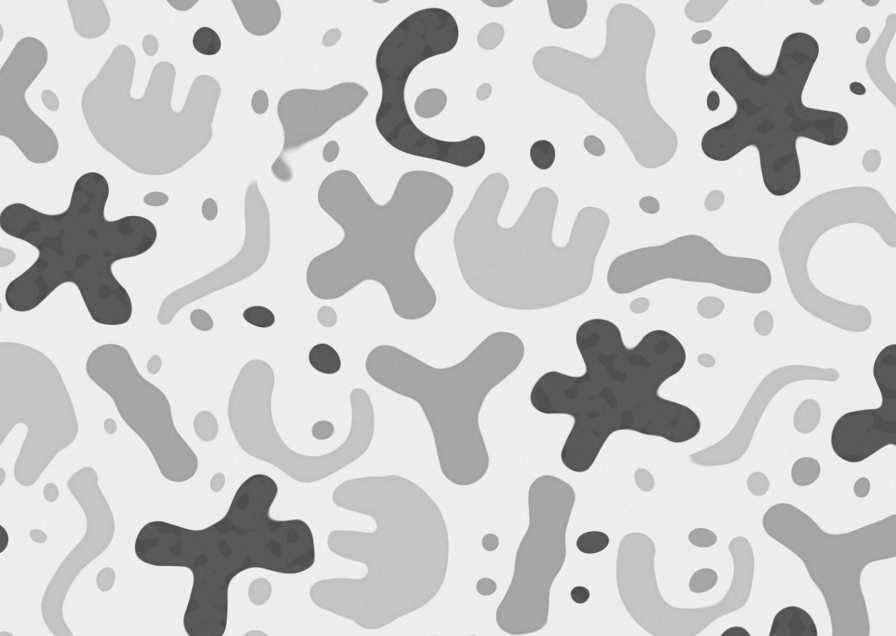
Reproduce this pattern procedurally as a WebGL 1 fragment shader.

```glsl
precision highp float;
// Scattered organic cut-out blobs, arches, squiggles and pebbles in greys.

uniform vec2 u_resolution;

const float TAU = 6.2831853;
const float CELL = 0.24;        // blob spacing, in canvas heights
const float GAP = 0.045;        // half the clearance between blobs
const float PEBBLE_GRID = 2.8;  // pebble cells per blob cell
const vec3 PAPER = vec3(0.93);
const vec3 LIGHT = vec3(0.77);
const vec3 MIDDLE = vec3(0.65);
const vec3 DARK = vec3(0.35);
const vec3 DEEP = vec3(0.31);

// Hashes and gradient noise
float hash(vec2 p) {
  return fract(sin(dot(p, vec2(127.1, 311.7))) * 4375.85);
}

vec2 hash2(vec2 p) {
  return vec2(hash(p), hash(p + 19.3));
}

float corner(vec2 cell, vec2 f, vec2 o) {
  float a = TAU * hash(cell + o);
  return dot(vec2(cos(a), sin(a)), f - o);
}

float gradientNoise(vec2 p) {
  vec2 i = floor(p), f = fract(p);
  vec2 u = f * f * f * (f * (f * 6.0 - 15.0) + 10.0);
  return mix(mix(corner(i, f, vec2(0, 0)), corner(i, f, vec2(1, 0)), u.x),
             mix(corner(i, f, vec2(0, 1)), corner(i, f, vec2(1, 1)), u.x), u.y);
}

// Distance helpers
float smoothMin(float a, float b, float k) {
  float h = max(k - abs(a - b), 0.0) / k;
  return min(a, b) - 0.25 * h * h * k;
}

float smoothMax(float a, float b, float k) {
  return -smoothMin(-a, -b, k);
}

vec2 rotate(vec2 p, float a) {
  float c = cos(a), s = sin(a);
  return vec2(c * p.x - s * p.y, s * p.x + c * p.y);
}

float taperedCapsule(vec2 p, vec2 a, vec2 b, float ra, float rb) {
  vec2 ab = b - a;
  float h = clamp(dot(p - a, ab) / dot(ab, ab), 0.0, 1.0);
  return length(p - a - h * ab) - mix(ra, rb, h);
}

// Blob kinds, each about one unit wide
float splat(vec2 p, float arms, float seed) {
  float d = length(p) - 0.14;
  for (int i = 0; i < 5; i++) {
    float n = float(i);
    if (n >= arms) break;
    vec2 r = hash2(vec2(n, seed * 91.0));
    float a = TAU * (n + 0.4 * (r.x - 0.5)) / arms;
    vec2 tip = mix(0.36, 0.47, r.y) * vec2(cos(a), sin(a));
    d = smoothMin(d, taperedCapsule(p, vec2(0), tip, 0.09, mix(0.11, 0.16, r.x)), 0.12);
  }
  return d;
}

float crown(vec2 p) {
  float d = smoothMax(length(p - vec2(0, 0.06)) - 0.46, p.y - 0.04, 0.08);
  for (int i = -1; i <= 1; i++) {
    float x = 0.32 * float(i);
    d = smoothMin(d, taperedCapsule(p, vec2(x, -0.05), vec2(x, 0.27), 0.12, 0.09), 0.06);
  }
  return d;
}

float arch(vec2 p, float aperture) {
  float width = 0.105 + 0.08 * clamp(p.x, -0.4, 0.4);
  vec2 end = vec2(sin(aperture), cos(aperture));
  p.x = abs(p.x);
  float d = end.y * p.x > end.x * p.y ? length(p - 0.37 * end) : abs(length(p) - 0.37);
  return d - width;
}

float squiggle(vec2 p, float seed) {
  float x = clamp(p.x, -0.58, 0.58);
  float y = 0.13 * sin(6.0 * x + TAU * seed);
  return 0.8 * length(p - vec2(x, y)) - mix(0.045, 0.085, x + 0.5);
}

float blob(vec2 p, float kind, float seed) {
  if (kind < 0.5) return splat(p, 5.0, seed);
  if (kind < 1.5) return arch(p, mix(1.6, 2.2, seed));
  if (kind < 2.5) return crown(p);
  if (kind < 3.5) return squiggle(p, seed);
  if (kind < 4.5) return splat(p, 3.0, seed);
  if (kind < 5.5) return splat(p, 2.0, seed);
  return splat(p, 4.0, seed);
}

// Nearest blob in a staggered grid: x is distance, y is tone from 0 to 1
vec2 blobField(vec2 q) {
  float first = 9.0, second = 9.0, tone = 0.0;
  for (int j = -1; j <= 1; j++) {
    float row = floor(q.y) + float(j);
    float shift = 0.5 * mod(row, 2.0);
    for (int i = -1; i <= 1; i++) {
      vec2 id = vec2(floor(q.x - shift) + float(i), row);
      vec2 r = hash2(id + 3.7);
      vec2 center = id + vec2(0.5 + shift, 0.5) + 0.16 * (r - 0.5);
      float size = mix(0.95, 1.13, r.y);
      vec2 local = rotate(q - center, TAU * hash(id + 8.1)) / size;
      float d = size * blob(local, mod(3.0 * id.x + 2.0 * id.y, 7.0), r.x);
      second = min(second, max(first, d));
      if (d < first) tone = (mod(4.0 * id.x + 2.0 * id.y, 9.0) + 0.5) / 9.0;
      first = min(first, d);
    }
  }
  return vec2(smoothMax(first, 0.5 * (first - second) + GAP, 0.06), tone);
}

// Pebbles fill the free room between blobs
vec2 pebbleField(vec2 q) {
  vec2 id = floor(q * PEBBLE_GRID);
  vec2 r = hash2(id + 41.0);
  vec2 center = (id + 0.5 + 0.4 * (r - 0.5)) / PEBBLE_GRID;
  float radius = min(mix(0.05, 0.1, hash(id + 5.5)), blobField(center).x - 0.05);
  if (radius < 0.04 || hash(id + 27.0) < 0.12) return vec2(9.0, 0.0);
  vec2 local = rotate(q - center, TAU * r.x) * vec2(0.88, 1.14);
  return vec2(length(local) - radius, hash(id + 63.0) * 0.9);
}

vec3 inkColor(float tone, float mottle) {
  vec3 dark = mix(DARK, DEEP, smoothstep(0.1, 0.25, mottle));
  return tone < 0.45 ? LIGHT : (tone < 0.78 ? MIDDLE : dark);
}

void main() {
  vec2 p = gl_FragCoord.xy / u_resolution.y;
  vec2 q = p / CELL + 2.0;
  q += 0.06 * vec2(gradientNoise(q * 2.3), gradientNoise(q * 2.3 + 17.0));

  vec2 shape = blobField(q);
  vec2 pebble = pebbleField(q);
  if (pebble.x < shape.x) shape = pebble;

  // Flat ink with a faint darker rim and paper grain
  float pixel = 1.0 / (u_resolution.y * CELL);
  vec3 ink = inkColor(shape.y, gradientNoise(p * 38.0));
  ink -= 0.015 * smoothstep(-0.04, 0.0, shape.x);
  vec3 color = mix(ink, PAPER, smoothstep(-pixel, pixel, shape.x));
  color += 0.012 * gradientNoise(p * 150.0);
  gl_FragColor = vec4(color, 1.0);
}
```
